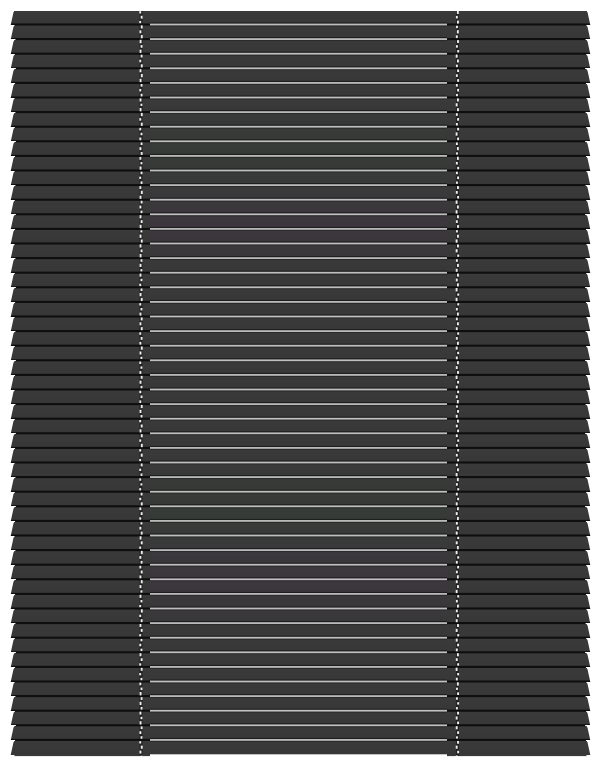
Give the GLSL for this pattern, as a WebGL 1 fragment shader.

```glsl
precision highp float;
// Closed dark venetian blind: stacked slats, bright centre seams, two beaded cords.

uniform vec2 u_resolution;

// Layout grid spanning the whole canvas; y runs downwards from the top.
const vec2 GRID = vec2(600.0, 768.0);
const float SLATS = 51.0;
const float PITCH = 14.6;
const float STACK_TOP = 9.9;
const float TOP_EDGE = 11.0;
const float BOTTOM_EDGE = 754.3;
const float SIDE_LIP = 1.8;        // extra drop of the last slat at the sides
const float CENTRE_X = 300.5;
const float HALF_WIDTH = 289.7;
const float END_SLANT = 3.2;       // slat ends lean inwards towards the top
const float CORNER = 3.0;
const float SEAM_X = 298.5;        // centre and half length of bright seams
const float SEAM_HALF = 148.5;
const float SEAM_THICK = 0.85;
const float SHADOW_THICK = 1.05;
const float CORD_X = 299.2;
const float CORD_HALF = 158.2;
const float BEADS_PER_SLAT = 3.0;
const float TINT_PERIOD = 357.0;

const vec3 PAPER = vec3(1.0);
const vec3 SLAT = vec3(0.222);
const vec3 SHADOW = vec3(0.055);
const vec3 SEAM = vec3(0.75);
const vec3 CORD = vec3(0.93);

float hash(float n) {
  return fract(sin(n * 12.9898) * 43758.5453);
}

// Exact share of a pixel covered by a strip of the given half width.
float strip(float d, float halfWidth, float px) {
  return clamp(halfWidth + 0.5 * px - abs(d), 0.0, min(px, 2.0 * halfWidth)) / px;
}

// Smooth fill for the side where d is negative.
float fill(float d, float px) {
  return clamp(0.5 - d / px, 0.0, 1.0);
}

// Faint green and violet drift in the centre panel.
vec3 sheen(float y) {
  float green = pow(0.5 + 0.5 * cos(6.28318 * (y - 160.0) / TINT_PERIOD), 8.0);
  float violet = pow(0.5 + 0.5 * cos(6.28318 * (y - 215.0) / TINT_PERIOD), 8.0);
  return green * vec3(-0.008, 0.010, -0.006) + violet * vec3(0.012, -0.006, 0.016);
}

// Outline with slanted ends and a rounded upper corner on each slat.
float slatMask(vec2 p, float v, vec2 px) {
  float c = max(CORNER - v, 0.0);
  float inset = END_SLANT * (1.0 - v / PITCH)
              + CORNER - sqrt(max(CORNER * CORNER - c * c, 0.0));
  float ends = fill(abs(p.x - CENTRE_X) - HALF_WIDTH + inset, px.x);
  float lip = SIDE_LIP * step(SEAM_HALF, abs(p.x - SEAM_X));
  return ends * fill(TOP_EDGE - p.y, px.y) * fill(p.y - BOTTOM_EDGE - lip, px.y);
}

// Small light beads with uneven size and a slight sideways twist.
float beads(vec2 p, vec2 px) {
  float row = (p.y - STACK_TOP) / PITCH * BEADS_PER_SLAT;
  float id = floor(row);
  float side = sign(p.x - CORD_X);
  float r = hash(id + side * 71.0);
  float twist = 0.6 * (mod(id, 2.0) * 2.0 - 1.0) + 0.4 * (r - 0.5);
  float dx = abs(p.x - CORD_X) - CORD_HALF + twist;
  float dy = (fract(row) - 0.5) * PITCH / BEADS_PER_SLAT;
  return strip(dx, 0.95, px.x) * strip(dy, mix(1.1, 1.7, r), px.y);
}

void main() {
  vec2 px = GRID / u_resolution;
  vec2 p = gl_FragCoord.xy * px;
  p.y = GRID.y - p.y;

  // Position within a slat and signed distance from the nearest seam.
  float row = (p.y - STACK_TOP) / PITCH;
  float v = fract(row) * PITCH;
  float d = (fract(row + 0.5) - 0.5) * PITCH;
  float seamId = floor(row + 0.5);
  float inner = step(0.5, seamId) * step(seamId, SLATS - 0.5);
  float centre = fill(abs(p.x - SEAM_X) - SEAM_HALF, px.x);

  // Softly curved slat face.
  vec3 color = SLAT + 0.012 * (0.5 - v / PITCH) + centre * sheen(p.y);

  // Side gaps are dark; centre gaps catch light between thin shadows.
  float sideGap = strip(d, SHADOW_THICK, px.y) * (1.0 - centre);
  color = mix(color, SHADOW, sideGap * inner);
  float thinGap = strip(d + 1.5, 0.55, px.y) + 0.6 * strip(d - 1.5, 0.5, px.y);
  color = mix(color, SHADOW, 0.65 * min(thinGap, 1.0) * centre * inner);
  color = mix(color, SEAM, strip(d, SEAM_THICK, px.y) * centre * inner);

  // Cord slots and beads.
  float slot = strip(abs(p.x - CORD_X) - CORD_HALF, 1.5, px.x);
  color = mix(color, SHADOW, 0.55 * slot);
  color = mix(color, CORD, beads(p, px));

  gl_FragColor = vec4(mix(PAPER, color, slatMask(p, v, px)), 1.0);
}
```
